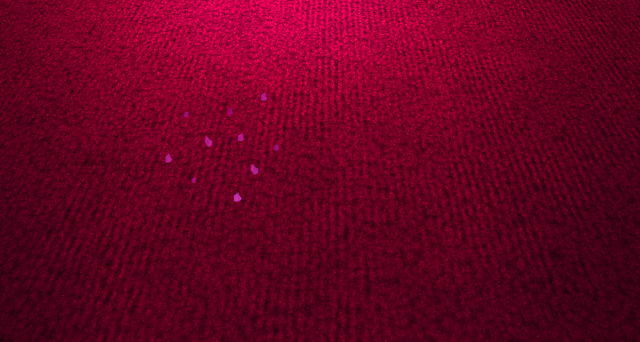
This texture is drawn by a Shadertoy shader. Its source:

```glsl
// A deep red pile carpet receding from the viewer, lit from the far edge.
// Cellular tufts and wavy woven columns are laid out in perspective, then
// topped with fine glinting fibres and a few scattered magenta petals.

const float TAU = 6.2831853;
const float COLUMNS = 32.0;      // woven columns per canvas height, near edge
const float FIBRES = 135.0;      // fibre glints per canvas height
const int PETALS = 10;

vec2 hash2(vec2 c) {
    vec2 k = vec2(dot(c, vec2(127.1, 311.7)), dot(c, vec2(269.5, 183.3)));
    return fract(sin(k) * 43758.55);
}

// Cellular noise: x = distance to the nearest point, y = random id of its cell
vec2 cellular(vec2 p) {
    vec2 cell = floor(p), f = fract(p);
    vec2 best = vec2(9.0, 0.0);
    for (int j = -1; j <= 1; j++) {
        for (int i = -1; i <= 1; i++) {
            vec2 o = vec2(i, j);
            vec2 h = hash2(cell + o);
            float d = length(o + h - f);
            if (d < best.x) best = vec2(d, fract(h.x * 7.3 + h.y * 3.1));
        }
    }
    return best;
}

// Layered sines, roughly -1 to 1
float waves(vec2 p) {
    float sum = 0.0, amp = 0.5;
    for (int i = 0; i < 4; i++) {
        sum += amp * sin(p.x + 1.7 * sin(p.y)) * cos(p.y - 1.3 * sin(p.x * 0.8));
        p = mat2(0.8, 0.6, -0.6, 0.8) * p * 1.9 + 2.3;
        amp *= 0.6;
    }
    return sum;
}

// Canvas position (x from the middle) to the receding carpet plane
vec2 carpetPlane(vec2 p) {
    return p / (1.0 - 0.5 * p.y);
}

// Brightness from the far lamp, with darker sides and near edge
float lamp(vec2 uv) {
    vec2 g = (uv - vec2(0.44, 1.02)) / vec2(0.27, 0.27);
    float base = mix(0.30, 0.46, smoothstep(0.0, 1.0, uv.y));
    float sides = 1.0 - 0.32 * smoothstep(0.18, 0.55, abs(uv.x - 0.47));
    return base * sides + 0.30 * exp(-dot(g, g));
}

// Pile relief around 1: tufts, columns and broad brushed patches
float pile(vec2 q) {
    vec2 bend = vec2(waves(q * 21.0), waves(q * 17.0 + 5.0));
    vec2 s = q + bend * vec2(0.006, 0.010);
    float tuft = cellular(s * vec2(44.0, 31.0)).x;
    float small = cellular(s * vec2(83.0, 64.0) + 9.0).x;
    float ridge = cos(TAU * COLUMNS * s.x);
    float woven = smoothstep(-0.25, 0.5, waves(q * vec2(5.0, 3.0) + 1.0) + 0.3 * q.x);
    woven = mix(0.25, 1.0, woven);
    return 1.0 + 0.55 * (0.45 - tuft) + 0.32 * (0.45 - small)
         + 0.19 * woven * ridge + 0.10 * waves(q * 9.0);
}

// Bright tips of single fibres
float glints(vec2 p) {
    vec2 c = cellular(p * FIBRES);
    return smoothstep(0.55, 0.12, c.x) * c.y * c.y;
}

// Coverage of one ragged petal of half-size r, narrower toward its tip
float petal(vec2 d, vec2 r, float angle, float soft) {
    float c = cos(angle), s = sin(angle);
    d = mat2(c, -s, s, c) * d;
    d.x += 0.15 * r.x * sin(d.y * 400.0);
    r.x *= 1.0 - 0.4 * clamp(d.y / r.y, -1.0, 1.0);
    float dist = (length(d / r) - 1.0) * min(r.x, r.y);
    return smoothstep(soft, -soft, dist);
}

void mainImage(out vec4 fragColor, in vec2 fragCoord) {
    vec2 uv = fragCoord / iResolution.xy;
    float aspect = iResolution.x / iResolution.y;
    float soft = max(0.0025, 0.8 / iResolution.y);
    vec2 p = vec2((uv.x - 0.52) * aspect, uv.y);

    // Carpet
    float light = lamp(uv);
    float relief = pile(carpetPlane(p));
    float red = light * (relief + 0.5 * glints(p));
    float blueShare = 0.30 + 0.07 * smoothstep(0.45, 0.8, light);
    vec3 color = vec3(red, 0.0, red * blueShare + 0.008);

    // Petals on a loose, jittered spiral left of the middle
    vec2 centre = vec2(-0.30, 0.575);
    for (int i = 0; i < PETALS; i++) {
        float n = float(i);
        vec2 h = hash2(vec2(n, 4.0));
        float turn = n * 2.4 + 0.6;
        vec2 at = centre + 0.19 * sqrt((n + 0.5) / float(PETALS))
                * vec2(cos(turn), sin(turn)) + 0.03 * (h - 0.5);
        vec2 size = mix(vec2(0.006, 0.008), vec2(0.011, 0.017), h.yx);
        float cover = petal(p - at, size, (h.x - 0.5) * 1.8, soft);
        vec3 tint = mix(vec3(0.62, 0.02, 0.42), vec3(0.84, 0.22, 0.76), h.y);
        color = mix(color, tint * mix(0.8, 1.0, relief), cover * 0.9);
    }

    fragColor = vec4(clamp(color, 0.0, 1.0), 1.0);
}
```
